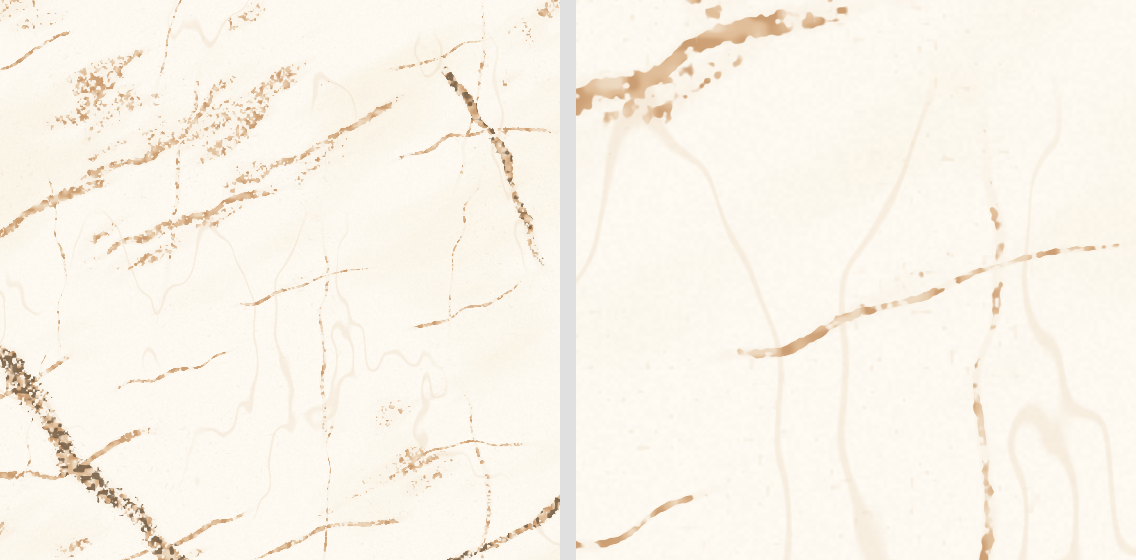
Left, the full canvas; right, a detail of the centre.
Give the GLSL for this texture, as a WebGL 2 fragment shader.

```glsl
#version 300 es
precision highp float;

uniform vec2 u_resolution;
out vec4 fragColor;

const vec3 CREAM = vec3(0.993, 0.978, 0.947);
const vec3 IVORY = vec3(0.980, 0.950, 0.890);
const vec3 PEACH = vec3(0.930, 0.850, 0.750);
const vec3 TAN = vec3(0.880, 0.745, 0.600);
const vec3 OCHRE = vec3(0.800, 0.620, 0.450);
const vec3 UMBER = vec3(0.420, 0.340, 0.250);

const int RISING_VEINS = 15;
const int STEEP_VEINS = 9;
const int DARK_VEINS = 2;
const float GRAIN_SCALE = 165.0;
const float WISP_ANGLE = 0.52;
const float STIPPLE = 0.016;

float hash(vec2 p) {
    vec3 q = fract(p.xyx * 0.1031);
    q += dot(q, q.yzx + 33.33);
    return fract((q.x + q.y) * q.z);
}

float noise(vec2 p) {
    vec2 i = floor(p), f = fract(p);
    f = f * f * (3.0 - 2.0 * f);
    return mix(mix(hash(i), hash(i + vec2(1, 0)), f.x),
               mix(hash(i + vec2(0, 1)), hash(i + vec2(1, 1)), f.x), f.y);
}

float fbm(vec2 p) {
    float sum = 0.0, amp = 0.53;
    for (int i = 0; i < 4; i++) {
        sum += amp * noise(p);
        p = p * 2.03 + 17.0;
        amp *= 0.5;
    }
    return sum;
}

vec2 rotate(vec2 p, float a) {
    float c = cos(a), s = sin(a);
    return vec2(c * p.x + s * p.y, c * p.y - s * p.x);
}

// Even scatter over the unit square
vec2 scatter(float i, vec2 start) {
    return fract(start + i * vec2(0.7549, 0.5698));
}

// Strength of a bent, tapered stroke: 1 in the core, 0 outside
float vein(vec2 p, vec2 centre, float angle, float halfLength, float width, float seed) {
    vec2 q = rotate(p - centre, angle);
    float bend = 0.055 * (noise(vec2(q.x * 5.0, seed)) - 0.5)
               + 0.014 * (noise(vec2(q.x * 24.0, seed + 9.0)) - 0.5);
    float swell = mix(0.5, 1.4, noise(vec2(q.x * 16.0, seed + 4.0)));
    float taper = 1.0 - smoothstep(0.6, 1.0, abs(q.x) / halfLength);
    float core = 1.0 - abs(q.y - bend) / (width * swell);
    return clamp(1.6 * core, 0.0, 1.0) * taper;
}

void main() {
    vec2 p = gl_FragCoord.xy / u_resolution.y;
    float grain = 0.6 * noise(p * GRAIN_SCALE) + 0.4 * noise(p * GRAIN_SCALE * 1.9 + 31.0);
    float shade = noise(p * 120.0 + 57.0);
    float upperLeft = smoothstep(-0.1, 0.7, p.y - p.x);

    // Stone ground: warm clouds, fine stipple, hairline cracks
    vec2 streak = rotate(p, WISP_ANGLE);
    float cloud = fbm(streak * vec2(3.0, 8.0) + 5.0) + 0.14 * upperLeft;
    vec3 color = mix(CREAM, IVORY, 0.7 * smoothstep(0.52, 0.8, cloud));
    color += STIPPLE * (noise(p * 400.0) - 0.5);
    float crack = abs(fbm(p * vec2(5.0, 2.6) + 40.0) - 0.5);
    float crackMask = smoothstep(0.45, 0.7, noise(p * 7.0 + 80.0));
    color = mix(color, PEACH, 0.35 * crackMask * (1.0 - smoothstep(0.002, 0.009, crack)));

    // Tan veins rising to the right, broader toward the upper left
    float warm = 0.0;
    for (int i = 0; i < RISING_VEINS; i++) {
        float id = float(i);
        vec2 centre = scatter(id, vec2(0.28, 0.76));
        float lean = smoothstep(-0.1, 0.6, centre.y - centre.x);
        float size = hash(vec2(id, 3.0));
        float angle = 0.18 + 0.25 * hash(vec2(id, 7.0)) + 0.22 * lean;
        float width = mix(0.003, 0.010, size * size) + 0.006 * lean;
        warm = max(warm, vein(p, centre, angle, mix(0.08, 0.24, size), width, id * 13.0));
    }

    // Thin, faint, steep veins
    float faint = 0.0;
    for (int i = 0; i < STEEP_VEINS; i++) {
        float id = float(i);
        float size = hash(vec2(id, 21.0));
        float angle = mix(1.3, 1.8, hash(vec2(id, 25.0)));
        float width = mix(0.0025, 0.008, size * size * size);
        faint = max(faint, vein(p, scatter(id, vec2(0.81, 0.55)), angle,
                                mix(0.1, 0.26, size), width, id * 17.0 + 300.0));
    }

    // Dark fractures falling to the right, and one rising in the corner
    float dark = vein(p, vec2(0.92, 0.07), 0.55, 0.18, 0.013, 620.0);
    for (int i = 0; i < DARK_VEINS; i++) {
        float t = float(i);
        dark = max(dark, vein(p, mix(vec2(0.14, 0.19), vec2(0.90, 0.72), t), mix(-0.93, -1.07, t),
                              mix(0.38, 0.25, t), mix(0.026, 0.012, t), 500.0 + 40.0 * t));
    }

    // Broken wisps and loose specks
    float wisp = smoothstep(0.60, 0.82, fbm(streak * vec2(7.0, 24.0) + 90.0) + 0.08 * upperLeft);
    wisp *= smoothstep(0.45, 0.75, noise(p * 4.0 + 12.0) + 0.25 * upperLeft);
    float speck = smoothstep(0.86, 0.97, noise(p * 210.0 + 140.0)) * smoothstep(0.4, 0.8, noise(p * 9.0));

    // Grains break every vein into crumbs over a pale halo
    float patchy = mix(0.6, 1.12, noise(p * 26.0 + 66.0));
    float strength = max(max(warm, 0.72 * faint), max(dark, 0.75 * wisp)) * patchy;
    float cover = smoothstep(-0.07, 0.12, 0.78 * strength - grain);
    color = mix(color, PEACH, 0.32 * max(strength, 0.5 * faint) + 0.3 * speck);

    vec3 mineral = mix(PEACH, TAN, smoothstep(0.1, 0.45, shade));
    mineral = mix(mineral, OCHRE, smoothstep(0.45, 0.85, shade));
    float soot = smoothstep(0.42, 0.72, noise(p * 150.0 + 210.0) + 0.25 * (noise(p * 18.0) - 0.5));
    mineral = mix(mineral, UMBER, 0.8 * soot * smoothstep(0.0, 0.3, dark));
    color = mix(color, mineral, cover);

    fragColor = vec4(clamp(color, 0.0, 1.0), 1.0);
}
```
